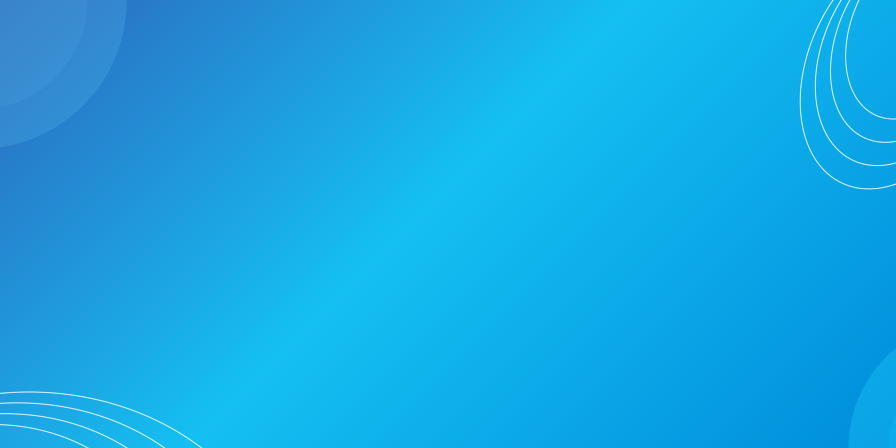
A WebGL 2 fragment shader for this background:

```glsl
#version 300 es
precision highp float;

uniform vec2 u_resolution;
out vec4 fragColor;

float disc(vec2 p, vec2 center, float radius, float px) {
    return 1.0 - smoothstep(-0.5 * px, 0.5 * px, length(p - center) - radius);
}

// Approximate distance to an ellipse outline; tilt correlates its two axes.
float ellipseDistance(vec2 p, vec2 center, vec2 extent, float tilt) {
    vec2 q = (p - center) / extent;
    vec2 slope = (q - tilt * q.yx) / extent;
    float level = dot(q, q) - 2.0 * tilt * q.x * q.y - (1.0 - tilt * tilt);
    return abs(level) / max(2.0 * length(slope), 1e-4);
}

float hairline(float dist, float px) {
    float width = 0.0026;
    return min(width / px, 1.0) * (1.0 - smoothstep(0.0, max(width, px), dist));
}

void main() {
    // The canvas spans 2 by 1 units.
    vec2 p = gl_FragCoord.xy / u_resolution * vec2(2.0, 1.0);
    float px = 1.0 / u_resolution.y;

    // Diagonal gradient with a bright ridge
    vec3 cyan = vec3(0.08, 0.75, 0.95);
    float diagonal = p.x + 1.0 - p.y;
    vec3 color = mix(vec3(0.18, 0.40, 0.74), cyan, clamp(diagonal / 1.41, 0.0, 1.0));
    color = mix(color, vec3(0.0, 0.55, 0.86), clamp((diagonal - 1.41) / 1.59, 0.0, 1.0));

    // Translucent corner discs
    vec3 paleBlue = vec3(0.35, 0.77, 0.93);
    vec2 topLeft = vec2(-0.05, 1.0);
    vec2 bottomRight = vec2(2.182, 0.0);
    color = mix(color, paleBlue, 0.22 * disc(p, topLeft, 0.333, px));
    color = mix(color, paleBlue, 0.11 * disc(p, topLeft, 0.245, px));
    color = mix(color, cyan, 0.45 * disc(p, bottomRight, 0.288, px));
    color = mix(color, cyan, 0.25 * disc(p, bottomRight, 0.198, px));

    // Nested outlines in the two other corners
    float lines = 0.0;
    for (int i = 0; i < 4; i++) {
        float k = float(i);
        float upper = ellipseDistance(p, vec2(2.005, 0.857) + k * vec2(0.0118, 0.026),
                                      vec2(0.2188, 0.2786) - k * vec2(0.022, 0.026), 0.3);
        float lower = ellipseDistance(p, vec2(0.065, -0.357) + k * vec2(-0.027, 0.027),
                                      vec2(0.573, 0.482) - k * vec2(0.0605, 0.0512), 0.0);
        lines = max(lines, hairline(min(upper, lower), px));
    }
    color = mix(color, vec3(1.0), 0.75 * lines);

    fragColor = vec4(color, 1.0);
}
```
